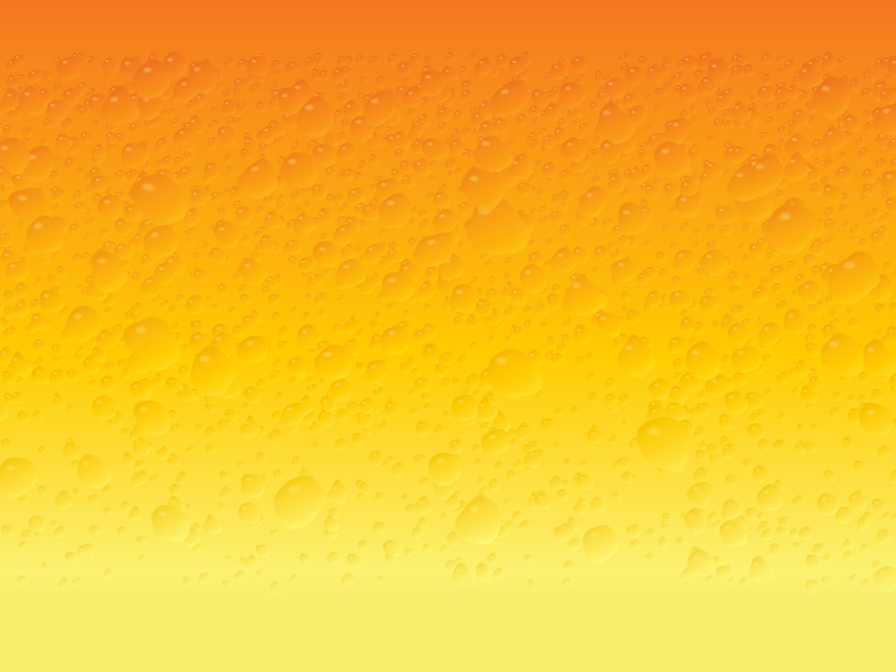
Give the GLSL for this background, as a WebGL 2 fragment shader.

```glsl
#version 300 es
precision highp float;

uniform vec2 u_resolution;
out vec4 fragColor;

#define LAYERS 5
#define FIRST_CELL 0.025
#define CELL_GROWTH 1.53
#define FOAM_BOTTOM 0.115
#define FOAM_TOP 0.922
#define REFRACTION 0.075
#define WOBBLE 0.32
#define RIM_LIGHT 0.045
#define GLINT 0.34

const int STOPS = 7;
const float HEIGHTS[STOPS] = float[](0.10, 0.15, 0.30, 0.47, 0.70, 0.90, 1.0);
const vec3 COLORS[STOPS] = vec3[](
    vec3(0.973, 0.933, 0.420), vec3(0.988, 0.945, 0.440),
    vec3(0.992, 0.872, 0.235), vec3(1.000, 0.800, 0.005),
    vec3(0.982, 0.653, 0.065), vec3(0.968, 0.525, 0.110),
    vec3(0.957, 0.470, 0.125));

vec3 hash3(vec2 p) {
    vec3 q = fract(p.xyx * vec3(0.1031, 0.1030, 0.0973));
    q += dot(q, q.yxz + 33.33);
    return fract((q.xxy + q.yzz) * q.zyx);
}

vec2 randomDirection(vec2 cell) {
    float angle = 6.2832 * hash3(cell + 71.0).x;
    return vec2(cos(angle), sin(angle));
}

float gradientNoise(vec2 p) {
    vec2 i = floor(p), f = fract(p);
    vec2 u = f * f * f * (f * (f * 6.0 - 15.0) + 10.0);
    vec2 e = vec2(1.0, 0.0);
    float low = mix(dot(randomDirection(i), f),
                    dot(randomDirection(i + e.xy), f - e.xy), u.x);
    float high = mix(dot(randomDirection(i + e.yx), f - e.yx),
                     dot(randomDirection(i + e.xx), f - e.xx), u.x);
    return mix(low, high, u.y);
}

// Vertical blend from pale yellow to orange
vec3 liquid(float y) {
    vec3 color = COLORS[0];
    for (int i = 1; i < STOPS; i++) {
        float t = clamp((y - HEIGHTS[i - 1]) / (HEIGHTS[i] - HEIGHTS[i - 1]), 0.0, 1.0);
        color = mix(color, COLORS[i], t);
    }
    return color;
}

// Shade one drop; q is the position in units of its radius
vec3 addDrop(vec3 below, vec2 q, float radius, float y, vec3 seed) {
    q.x += (seed.x - 0.5) * 0.5 * q.y;
    float taper = 0.5 * smoothstep(0.65, 1.0, seed.y);
    vec2 shape = vec2(q.x / (1.0 - taper * clamp(q.y, -0.4, 1.2)), q.y * (1.0 - 0.3 * taper));
    float edge = length(shape) - 1.0 + WOBBLE * gradientNoise(q * 0.8 + seed.xy * 90.0);
    float soft = 1.0 / (radius * u_resolution.y);
    float cover = 1.0 - smoothstep(-soft, soft, edge);

    // Darker upper left, brighter lower right
    float facing = dot(q, vec2(-0.55, 0.83));
    vec3 body = liquid(y + REFRACTION * (0.55 + facing));
    body *= 1.0 - 0.018 * smoothstep(-0.4, 1.0, facing);
    float rim = smoothstep(-0.45, 0.0, edge);
    body += RIM_LIGHT * vec3(0.2, 0.7, 1.0) * rim * smoothstep(0.1, 0.9, -facing);
    body -= 0.02 * rim * smoothstep(0.3, 1.0, facing);

    // Small reflected light
    float glint = 1.0 - smoothstep(0.08, 0.25, length((q - vec2(-0.34, 0.48)) * vec2(0.8, 1.2)));
    body = mix(body, vec3(1.0, 0.93, 0.62), GLINT * glint);
    return mix(below, body, cover * 0.9);
}

vec3 addLayer(vec3 color, vec2 p, float size, float layer) {
    vec2 home = floor(p / size);
    for (int k = 0; k < 9; k++) {
        vec2 cell = home + vec2(k % 3, k / 3) - 1.0;
        vec3 place = hash3(cell + 137.0 * layer + 11.0);
        vec3 seed = hash3(cell + 59.0 * layer + 403.0);
        vec2 center = (cell + 0.5 + 0.75 * (place.xy - 0.5)) * size;
        float radius = size * mix(0.20, 0.36, place.z) * (1.0 - 0.035 * layer);

        // Crowded near the top, loose clusters below
        float crowd = smoothstep(0.15, 0.82, center.y);
        float cluster = gradientNoise(center * 6.0 + 17.0) * (1.0 - crowd);
        float chance = mix(0.36, 0.94, crowd) + 0.5 * cluster;
        chance *= 1.0 - 0.10 * layer;
        bool inside = center.y - radius > FOAM_BOTTOM && center.y + radius < FOAM_TOP;
        vec2 q = (p - center) / radius;
        if (inside && seed.z < chance && dot(q, q) < 4.0)
            color = addDrop(color, q, radius, p.y, seed);
    }
    return color;
}

void main() {
    vec2 p = gl_FragCoord.xy / u_resolution.y;
    vec3 color = liquid(p.y);
    float size = FIRST_CELL;
    for (int i = 0; i < LAYERS; i++) {
        color = addLayer(color, p, size, float(i));
        size *= CELL_GROWTH;
    }
    fragColor = vec4(clamp(color, 0.0, 1.0), 1.0);
}
```
